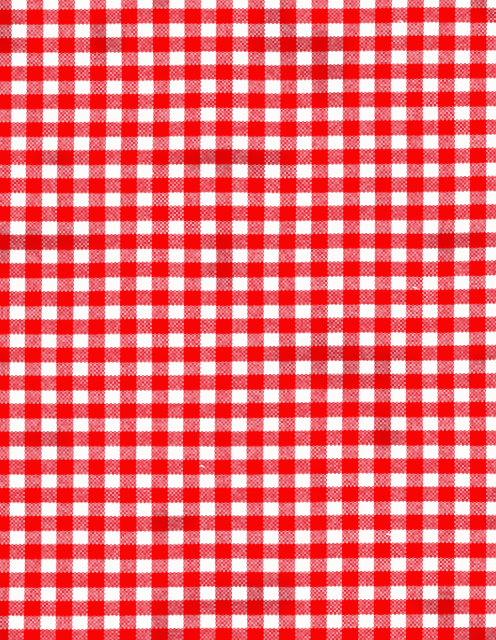
Write a WebGL 1 fragment shader that draws this pattern.

```glsl
precision highp float;

uniform vec2 u_resolution;

// Layout, in fractions of the canvas
const vec2 REPEATS = vec2(15.63, 22.72);
const vec2 PHASE = vec2(0.797, 0.305);
const vec2 BAND = vec2(0.518, 0.525);    // dyed share of each repeat
const vec2 THREADS = vec2(16.0, 14.0);   // threads per repeat
const vec2 SKEW = vec2(0.08, 0.07);
const float BEND = 0.05;
const float TOOTH = 0.03;
const float EDGE = 0.012;

// Cloth tones
const vec3 RED = vec3(0.97, 0.015, 0.02);
const vec3 WHITE = vec3(0.995, 0.985, 0.985);
const vec3 ROSE_DEEP = vec3(0.925, 0.14, 0.19);
const vec3 ROSE_PALE = vec3(0.925, 0.68, 0.71);
const float WEFT_TONE = 0.38;
const float WARP_TONE = 0.53;
const float WEAVE_CONTRAST = 0.55;
const float YARN_VARIATION = 0.5;

// Wear
const vec2 LINT_GRID = vec2(8.0, 10.0);
const float LINT_CHANCE = 0.07;
const float STAIN = 0.1;

const int SAMPLES = 4;

float hash(vec2 p) {
    vec3 q = fract(p.xyx * 0.1031);
    q += dot(q, q.yzx + 33.33);
    return fract((q.x + q.y) * q.z);
}

float noise(vec2 p) {
    vec2 i = floor(p);
    vec2 f = fract(p);
    f = f * f * (3.0 - 2.0 * f);
    float low = mix(hash(i), hash(i + vec2(1.0, 0.0)), f.x);
    float high = mix(hash(i + vec2(0.0, 1.0)), hash(i + 1.0), f.x);
    return mix(low, high, f.y);
}

// 1 inside the dyed part of a repeat, 0 outside
float band(float t, float share) {
    float d = abs(fract(t - 0.5 * share + 0.5) - 0.5) - 0.5 * share;
    return 1.0 - smoothstep(-EDGE, EDGE, d);
}

// Cloth coordinates: one unit per repeat, slightly skewed and bent
vec2 clothCoord(vec2 p) {
    vec2 cloth = vec2(p.x, 1.0 - p.y) * REPEATS - PHASE;
    cloth.x -= SKEW.x * (p.y - 0.5) * (1.0 - 0.7 * p.x);
    cloth.y += SKEW.y * (p.x - 0.5);
    vec2 sway = vec2(noise(p * 7.0 + 20.0), noise(p * 7.0 + 50.0));
    return cloth + BEND * (sway - 0.5);
}

// Short curved fibres left in a few scattered cells
float lint(vec2 p) {
    vec2 id = floor(p * LINT_GRID);
    vec2 spot = 0.25 + 0.5 * vec2(hash(id + 11.0), hash(id + 37.0));
    vec2 d = fract(p * LINT_GRID) - spot;
    d.y += 0.4 * d.x + 6.0 * d.x * d.x;
    float fibre = 1.0 - smoothstep(0.6, 1.0, length(d / vec2(0.055, 0.02)));
    return fibre * step(hash(id + 71.0), LINT_CHANCE);
}

vec3 gingham(vec2 p) {
    vec2 cloth = clothCoord(p);
    vec2 thread = floor(cloth * THREADS);

    // Alternate threads step past the band edges
    vec2 tooth = TOOTH * (mod(thread.yx, 2.0) - 0.5);
    float warp = band(cloth.x + 0.5 * tooth.x, BAND.x);
    float weft = band(cloth.y + tooth.y, BAND.y);

    // Over-and-under weave with uneven yarn
    float over = mod(thread.x + thread.y, 2.0);
    float weave = WEAVE_CONTRAST * (over - 0.5);
    weave += YARN_VARIATION * (hash(thread + 200.0) - 0.5);
    weave += 0.08 * (hash(floor(cloth * 2.0) + 90.0) - 0.5);
    float tone = clamp(mix(WARP_TONE, WEFT_TONE, weft) + weave, 0.0, 1.0);
    vec3 rose = mix(ROSE_DEEP, ROSE_PALE, tone);

    // Faint stains show only where dyed yarn is present
    float stain = smoothstep(0.68, 0.95, noise(p * vec2(9.0, 16.0) + 5.0));
    float dyed = max(warp, weft);
    vec3 color = mix(WHITE, rose, dyed);
    color = mix(color, RED, warp * weft);
    color *= 1.0 - STAIN * stain * dyed;
    return mix(color, WHITE, 0.85 * lint(p));
}

void main() {
    // Average a grid of samples to keep the fine weave smooth
    vec3 sum = vec3(0.0);
    for (int j = 0; j < SAMPLES; j++) {
        for (int i = 0; i < SAMPLES; i++) {
            vec2 offset = (vec2(float(i), float(j)) + 0.5) / float(SAMPLES) - 0.5;
            sum += gingham((gl_FragCoord.xy + offset) / u_resolution);
        }
    }
    gl_FragColor = vec4(sum / float(SAMPLES * SAMPLES), 1.0);
}
```
